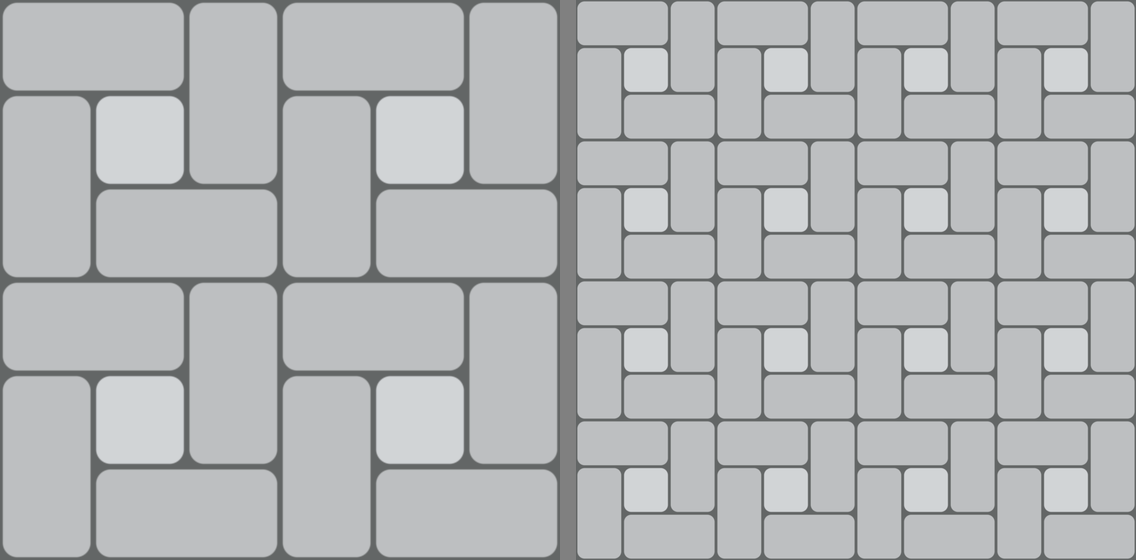
Left, the tile; right, the same tile 2 across and 2 down.
Reproduce this pattern procedurally as a WebGL 1 fragment shader.

```glsl
precision highp float;
// Pinwheel paving: four grey rounded bricks turn around a pale square stone.

uniform vec2 u_resolution;

// Signed distance to a rounded stone filling the given half size, less its joint.
float stoneDistance(vec2 p, vec2 halfSize) {
  float radius = 0.155;
  vec2 q = abs(p) - (halfSize - 0.03 - radius);
  return length(max(q, 0.0)) + min(max(q.x, q.y), 0.0) - radius;
}

// Soft coverage, never narrower than a pixel.
float coverage(float d, float softness) {
  return 1.0 - smoothstep(-softness, softness, d);
}

void main() {
  // Two by two repeats, each three stone widths wide and centred on its square.
  vec2 uv = gl_FragCoord.xy / u_resolution;
  vec2 cell = (fract(uv * 2.0) - 0.5) * 3.0;
  float softness = max(0.012, 6.0 / min(u_resolution.x, u_resolution.y));

  // Four bricks, each a quarter turn from the last.
  float brick = 1e3;
  vec2 turned = cell;
  for (int i = 0; i < 4; i++) {
    brick = min(brick, stoneDistance(turned - vec2(-0.5, 1.0), vec2(1.0, 0.5)));
    turned = vec2(-turned.y, turned.x);
  }
  float square = stoneDistance(cell, vec2(0.5));

  // Mortar, then stones.
  vec3 color = vec3(0.39, 0.40, 0.40);
  color = mix(color, vec3(0.74, 0.75, 0.755), coverage(brick, softness));
  color = mix(color, vec3(0.82, 0.83, 0.84), coverage(square, softness));

  gl_FragColor = vec4(color, 1.0);
}
```
